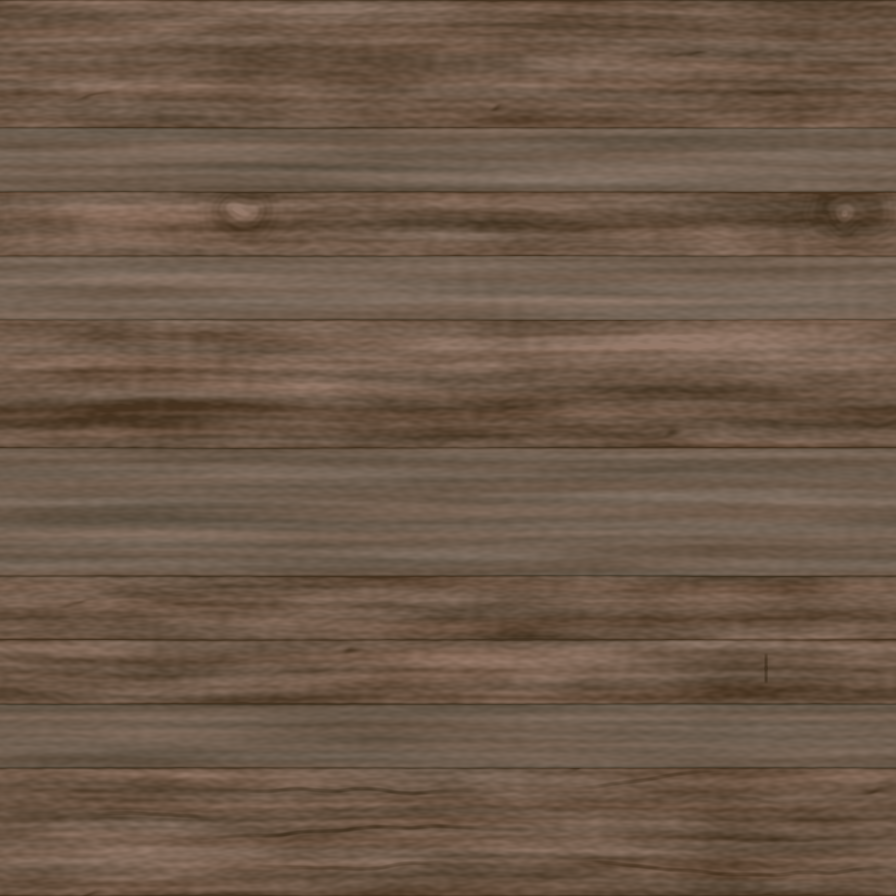
Give the GLSL for this texture, as a WebGL 1 fragment shader.

```glsl
precision highp float;

uniform vec2 u_resolution;

#define ROWS 14.0
#define SEAM_WIDTH 0.0014
#define STREAK 0.48
#define FINE_GRAIN 0.38
#define SPECKLE 0.30
#define BLOTCH 0.55
#define RIDGES 96.0
#define NICKS 14
#define CRACKS 4
#define DARK_WOOD vec3(0.32, 0.25, 0.18)
#define PALE_WOOD vec3(0.53, 0.44, 0.38)
#define GREY_SHIFT vec3(-0.010, 0.005, 0.010)

float hash(vec2 p) {
  return fract(sin(dot(p, vec2(127.1, 311.7))) * 43758.5);
}

float cornerSlope(vec2 cell, vec2 offset, float period) {
  cell.x = mod(cell.x, period);
  float angle = 6.2832 * hash(cell);
  return dot(vec2(cos(angle), sin(angle)), offset);
}

// Gradient noise that wraps along x
float noise(vec2 p, float period) {
  vec2 i = floor(p);
  vec2 f = p - i;
  vec2 w = f * f * f * (f * (f * 6.0 - 15.0) + 10.0);
  vec2 e = vec2(0.0, 1.0);
  float low = mix(cornerSlope(i, f, period), cornerSlope(i + e.yx, f - e.yx, period), w.x);
  float high = mix(cornerSlope(i + e.xy, f - e.xy, period), cornerSlope(i + e.yy, f - e.yy, period), w.x);
  return mix(low, high, w.y);
}

float grain(vec2 pos, vec2 scale, float seed) {
  return noise(pos * scale + vec2(0.0, seed * 17.3), scale.x);
}

// Horizontal offset to a point, wrapped around the tile
float wrapX(float x) {
  return fract(x + 0.5) - 0.5;
}

// Small dark nicks, drawn out along the grain
float nicks(vec2 pos) {
  float sum = 0.0;
  for (int i = 0; i < NICKS; i++) {
    float n = float(i);
    vec2 center = vec2(hash(vec2(n, 3.0)), hash(vec2(n, 8.0)));
    vec2 d = vec2(wrapX(pos.x - center.x), pos.y - center.y);
    d.y += 0.25 * d.x + 0.004 * grain(pos, vec2(60.0, 90.0), n);
    d /= vec2(0.006 + 0.014 * hash(vec2(n, 5.0)), 0.0028);
    sum += exp(-dot(d, d));
  }
  return sum;
}

// Wandering cracks in the bottom board
float cracks(vec2 pos) {
  float sum = 0.0;
  for (int i = 0; i < CRACKS; i++) {
    float n = float(i);
    float path = 0.867 + 0.032 * n + 0.035 * grain(vec2(pos.x, 0.37), vec2(3.0, 1.0), n)
      + 0.006 * grain(vec2(pos.x, 0.6), vec2(17.0, 1.0), n);
    float presence = smoothstep(-0.08, 0.2, grain(vec2(pos.x, 0.2), vec2(4.0, 1.0), n + 9.0));
    sum += presence * (1.0 - smoothstep(0.0006, 0.0035, abs(pos.y - path)));
  }
  return sum;
}

// Two pale knots with dark surrounding rings
float knots(vec2 pos) {
  float sum = 0.0;
  for (int i = 0; i < 2; i++) {
    vec2 d = vec2(wrapX(pos.x - 0.27 - 0.675 * float(i)), pos.y - 0.236);
    d += 0.012 * vec2(grain(pos, vec2(30.0), 2.0), grain(pos, vec2(30.0), 6.0));
    float r = length(d * vec2(1.0, 1.3));
    sum += 0.4 * exp(-r * r * 9000.0) - 0.35 * exp(-pow((r - 0.026) * 70.0, 2.0));
    sum += 0.1 * sin(r * 700.0) * exp(-r * 30.0);
  }
  return sum;
}

void main() {
  vec2 pos = gl_FragCoord.xy / u_resolution;
  pos.y = 1.0 - pos.y;

  // Boards mirror about the middle: double height at the center and edges
  float row = pos.y * ROWS - 0.5 * ROWS;
  float d = abs(row);
  float k = clamp(floor(d) - 1.0, 0.0, 4.0);
  float start = k < 0.5 ? 0.0 : k + 1.0;
  float end = k > 3.5 ? 7.0 : k + 2.0;
  float board = row < 0.0 ? 4.0 - k : 5.0 + k;
  float seamDistance = min(d - start, end - d) / ROWS;
  float smoothBoard = mod(board + step(6.5, board), 2.0);
  float rough = 1.0 - smoothBoard;

  // Grain, stretched along the boards
  vec2 g = pos;
  g.y += mix(0.004, 0.009, rough) * grain(pos, vec2(3.0, 9.0), board);
  float tone = 0.49 + 0.13 * smoothBoard + 0.08 * (hash(vec2(board, 4.0)) - 0.5);
  tone += 0.12 * exp(-pow(board - 3.0, 2.0) * 2.0);
  tone += STREAK * grain(g, vec2(2.0, 52.0), board);
  tone += FINE_GRAIN * grain(g, vec2(3.0, 130.0), board + 20.0);
  tone += SPECKLE * mix(0.6, 1.0, rough) * grain(g, vec2(70.0, 210.0), board);
  tone += 0.04 * rough * sin(6.2832 * RIDGES * pos.y);

  // Stains, with one deep band in the upper middle board
  float stain = grain(g, vec2(4.0, 24.0), board) + 0.6 * grain(g, vec2(13.0, 60.0), board);
  tone += BLOTCH * mix(0.25, 1.0, rough) * stain;
  tone -= 0.38 * exp(-pow((g.y - 0.466) * 42.0, 2.0)) * step(3.5, board) * step(board, 4.5);
  tone += 0.20 * exp(-pow((g.y - 0.385) * 40.0, 2.0)) * step(3.5, board) * step(board, 4.5);

  // Damage
  tone -= 0.5 * rough * nicks(pos) + 0.45 * cracks(pos) * step(8.5, board);
  tone += knots(pos) * step(1.5, board) * step(board, 2.5);
  float scratch = 1.0 - smoothstep(0.0008, 0.0026, abs(pos.x - 0.855));
  tone -= 0.45 * scratch * (1.0 - smoothstep(0.013, 0.018, abs(pos.y - 0.746)));

  // Grime along the seams, then the seams themselves
  float grime = 0.5 + 1.2 * grain(pos, vec2(5.0, 12.0), board + 40.0);
  tone -= 0.3 * clamp(grime, 0.0, 1.0) * exp(-seamDistance * 220.0);
  tone -= 0.42 * (1.0 - smoothstep(0.3 * SEAM_WIDTH, 1.7 * SEAM_WIDTH, seamDistance));

  vec3 color = mix(DARK_WOOD, PALE_WOOD, clamp(tone, -0.25, 1.2));
  color += GREY_SHIFT * (smoothBoard - 0.4 * rough);
  color += vec3(0.03, 0.0, -0.01) * grain(g, vec2(3.0, 70.0), board + 60.0);
  gl_FragColor = vec4(color, 1.0);
}
```
